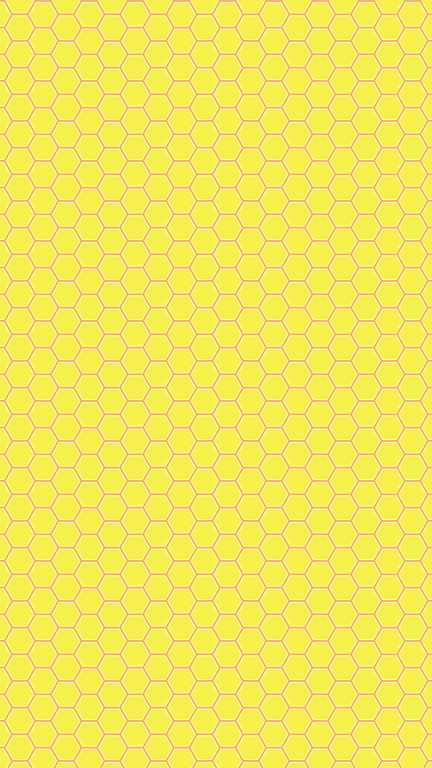
This pattern is drawn by a WebGL 1 fragment shader. Its source:

```glsl
precision highp float;
// Yellow flat-topped honeycomb with thin orange walls and cream inner borders.

uniform vec2 u_resolution;

// Offset from the nearest hexagon centre; rows are one unit apart.
vec2 hexOffset(vec2 p) {
  vec2 period = vec2(1.7320508, 1.0);
  vec2 a = mod(p + 0.5 * period, period) - 0.5 * period;
  vec2 b = mod(p, period) - 0.5 * period;
  return dot(a, a) < dot(b, b) ? a : b;
}

// Distance from a point inside a unit-high hexagon to its nearest side.
float sideDistance(vec2 offset) {
  vec2 q = abs(offset);
  return 0.5 - max(q.y, dot(q, vec2(0.8660254, 0.5)));
}

void main() {
  // 28.8 rows fit the canvas height.
  float unitsPerPixel = 28.8 / u_resolution.y;
  vec2 p = (gl_FragCoord.xy - 0.5 * u_resolution) * unitsPerPixel;
  float d = sideDistance(hexOffset(p - vec2(-0.424, 0.364)));

  vec3 orange = vec3(0.98, 0.68, 0.33);
  vec3 cream = vec3(1.0, 0.975, 0.71);
  vec3 yellow = vec3(0.96, 0.94, 0.30);

  // Wall, border and cell, each edge blended over one pixel.
  float borderMask = clamp((d - 0.033) / unitsPerPixel + 0.5, 0.0, 1.0);
  float cellMask = clamp((d - 0.076) / unitsPerPixel + 0.5, 0.0, 1.0);
  vec3 color = mix(orange, cream, borderMask);
  color = mix(color, yellow, cellMask);
  gl_FragColor = vec4(color, 1.0);
}
```
